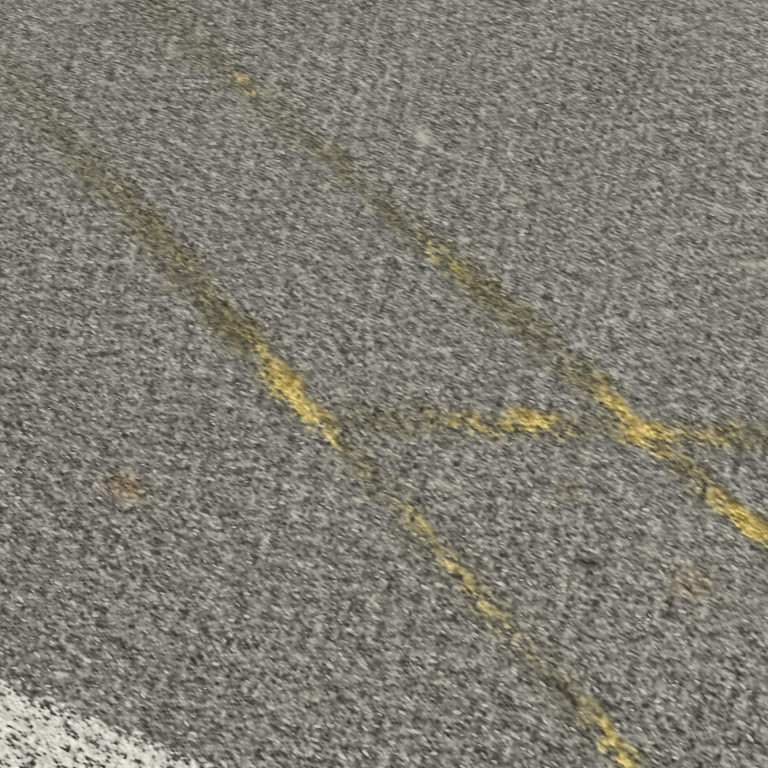
A Shadertoy shader for this texture:

```glsl
// Worn asphalt with faded yellow parking lines and a white stripe in one corner

float hash(vec2 p) {
    return fract(sin(dot(p, vec2(127.1, 311.7))) * 43758.5453);
}

float noise(vec2 p) {
    vec2 i = floor(p), f = fract(p);
    f = f * f * (3.0 - 2.0 * f);
    return mix(mix(hash(i), hash(i + vec2(1, 0)), f.x),
               mix(hash(i + vec2(0, 1)), hash(i + vec2(1, 1)), f.x), f.y);
}

vec2 rotate(vec2 p, float a) {
    return vec2(cos(a) * p.x - sin(a) * p.y, sin(a) * p.x + cos(a) * p.y);
}

float segmentDist(vec2 p, vec2 a, vec2 b) {
    vec2 pa = p - a, ba = b - a;
    return length(pa - ba * clamp(dot(pa, ba) / dot(ba, ba), 0.0, 1.0));
}

float bump(float x, float center, float width) {
    float t = (x - center) / width;
    return exp(-t * t);
}

// Soft elliptical mark, tilted clockwise
float blot(vec2 p, vec2 center, vec2 size, float tilt) {
    vec2 q = rotate(p - center, tilt) / size;
    return exp(-dot(q, q));
}

// Scattered pale stones, one candidate per cell
float chips(vec2 p) {
    vec2 cell = floor(p);
    float light = 0.0;
    for (int y = -1; y <= 1; y++)
    for (int x = -1; x <= 1; x++) {
        vec2 id = cell + vec2(x, y);
        vec2 center = id + 0.2 + 0.6 * vec2(hash(id), hash(id + 37.3));
        vec2 d = rotate(p - center, hash(id + 5.1) * 1.4 - 0.7);
        float radius = 0.12 + 0.22 * pow(hash(id + 11.7), 2.0);
        float shape = smoothstep(radius + 0.12, radius - 0.1, length(d * vec2(0.7, 1.3)));
        light = max(light, shape * step(0.6, hash(id + 71.9)) * (0.35 + 0.65 * hash(id + 3.3)));
    }
    return light;
}

void mainImage(out vec4 fragColor, in vec2 fragCoord) {
    vec2 p = fragCoord / iResolution.xy;

    // Grain stretched along the slope, finer toward the top
    vec2 q = rotate(p * (1.0 + 0.25 * p.y), 0.52 - 0.15 * p.y);
    float coarse = noise(q * vec2(120, 205));
    float fine = noise(q * vec2(215, 350) + 17.0);
    float grain = coarse * 0.5 + fine * 0.5 - 0.5;
    float cloud = noise(p * 5.0) * 0.6 + noise(p * 13.0 + 8.0) * 0.4 - 0.5;

    float tone = 0.482 + 0.035 * cloud + 0.02 * (p.x + p.y - 1.0);
    tone += grain * mix(0.62, 0.48, p.y);
    vec3 col = tone * vec3(1.01, 1.0, 0.935);
    float chip = chips(q * vec2(78, 112));
    col = mix(col, vec3(0.84, 0.83, 0.78), chip * mix(0.85, 0.55, p.y));

    // Two diagonals and the bar that joins them
    vec2 wobble = 0.016 * vec2(noise(p * 45.0) - 0.5, noise(p * 45.0 + 50.0) - 0.5);
    vec2 w = p + wobble + 0.012 * grain;
    float left = segmentDist(w, vec2(-0.05, 0.97), vec2(0.86, -0.033));
    float right = segmentDist(w, vec2(0.15, 1.04), vec2(1.05, 0.253));
    float bar = segmentDist(w, vec2(0.45, 0.459), vec2(1.05, 0.431));

    // Brown film left by the old paint
    float film = smoothstep(0.038, 0.002, left) * (0.55 + 0.55 * bump(p.x, 0.25, 0.1))
               * smoothstep(-0.15, 0.2, p.x);
    film = max(film, smoothstep(0.032, 0.002, right) * mix(0.4, 0.75, smoothstep(0.35, 0.6, p.x)));
    film = max(film, smoothstep(0.036, 0.004, bar) * 0.6);
    film *= 0.5 + 0.7 * noise(p * 28.0);
    col *= mix(vec3(1), vec3(0.84, 0.80, 0.65), film);

    // Yellow paint survives in patches
    float leftPaint = bump(p.x, 0.385, 0.055) + 0.5 * bump(p.x, 0.60, 0.11)
                    + 0.8 * bump(p.x, 0.80, 0.045);
    float rightPaint = 0.45 * bump(p.x, 0.32, 0.03) + 0.45 * bump(p.x, 0.58, 0.06)
                     + bump(p.x, 0.82, 0.05) + bump(p.x, 0.97, 0.06);
    float barPaint = 0.5 * bump(p.x, 0.60, 0.06) + 0.8 * bump(p.x, 0.70, 0.05)
                   + 0.9 * bump(p.x, 0.84, 0.04) + 0.65 * bump(p.x, 0.93, 0.04);
    float paint = max(leftPaint * smoothstep(0.027, 0.003, left),
                  max(rightPaint * smoothstep(0.027, 0.003, right),
                      barPaint * smoothstep(0.028, 0.004, bar)));
    float wear = 0.5 * noise(q * vec2(70, 110) + 30.0) + 0.5 * coarse;
    float yellow = smoothstep(0.55, 1.45, paint + wear * 0.8) * smoothstep(0.05, 0.4, paint);
    col = mix(col, vec3(0.76, 0.67, 0.38) + grain * 0.6, yellow * 0.9);

    // Rust stains, pale scuffs and dark patches
    float rust = 0.7 * blot(p, vec2(0.163, 0.366), vec2(0.025, 0.016), 0.4)
               + 0.4 * blot(p, vec2(0.90, 0.24), vec2(0.03, 0.022), 0.4)
               + 0.3 * blot(p, vec2(0.742, 0.362), vec2(0.02, 0.014), 0.4);
    col *= mix(vec3(1), vec3(1.08, 0.90, 0.70), rust);
    float pale = blot(p, vec2(0.55, 0.822), vec2(0.015, 0.008), 0.9)
               + 0.7 * blot(p, vec2(0.58, 0.368), vec2(0.016, 0.007), 0.4)
               + 0.6 * blot(p, vec2(0.983, 0.655), vec2(0.025, 0.008), 0.1)
               + 0.7 * blot(p, vec2(0.872, 0.59), vec2(0.014, 0.005), 0.6)
               + 0.6 * blot(p, vec2(0.67, 0.74), vec2(0.012, 0.005), 0.1);
    col = mix(col, vec3(0.76, 0.75, 0.69), pale * 0.85);
    float dark = blot(p, vec2(0.768, 0.267), vec2(0.02, 0.010), 0.1)
               + 0.8 * blot(p, vec2(0.23, 0.772), vec2(0.014, 0.006), 0.2)
               + blot(p, vec2(0.735, 0.098), vec2(0.028, 0.006), 0.75);
    col *= 1.0 - 0.35 * dark;

    // White stripe with a ragged edge and pitted surface
    float edge = 0.108 - 0.36 * p.x - 0.15 * p.x * p.x - p.y + grain * 0.03;
    float white = smoothstep(-0.008, 0.012, edge) * smoothstep(-0.35, 0.0, grain);
    col = mix(col, vec3(0.79, 0.78, 0.74) + grain * 0.4, white * 0.95);

    fragColor = vec4(clamp(col, 0.0, 1.0), 1.0);
}
```
